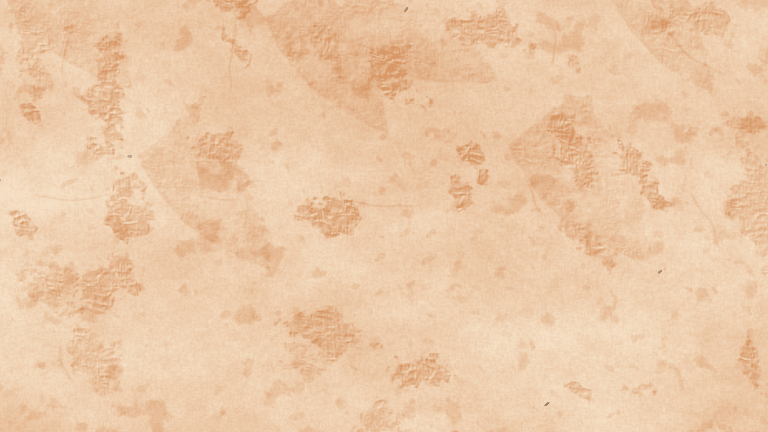
Write a Shadertoy shader that draws this texture.

```glsl
const vec3 PAPER_LIGHT = vec3(0.950, 0.848, 0.735);
const vec3 STAIN_DEEP = vec3(0.885, 0.690, 0.528);
const vec3 DIRT = vec3(0.46, 0.34, 0.27);

const float BASE_TONE = 0.235;
const float MOTTLE = 0.85;
const float BLOTCH = 0.36;
const float GRAIN = 0.29;
const float PATCH_CELL = 0.20;
const float PATCH_CHANCE = 0.66;
const float PATCH_TONE = 0.62;
const float SHARD_COUNT = 6.0;
const float SHARD_TONE = 0.42;
const float RELIEF = 1.55;
const float CREASE_CELL = 0.36;
const float CREASE_TONE = 0.32;
const float FLECK_TONE = 0.36;
const float SLANT = -0.75;

float hash1(vec2 p) {
    vec3 q = fract(vec3(p.xyx) * 0.1031);
    q += dot(q, q.yzx + 33.33);
    return fract((q.x + q.y) * q.z);
}

vec2 hash2(vec2 p) {
    vec3 q = fract(vec3(p.xyx) * vec3(0.1031, 0.1030, 0.0973));
    q += dot(q, q.yzx + 33.33);
    return fract((q.xx + q.yz) * q.zy);
}

float noise(vec2 p) {
    vec2 i = floor(p), f = fract(p);
    f = f * f * (3.0 - 2.0 * f);
    return mix(mix(hash1(i), hash1(i + vec2(1, 0)), f.x),
               mix(hash1(i + vec2(0, 1)), hash1(i + vec2(1, 1)), f.x), f.y);
}

float fbm(vec2 p) {
    float sum = 0.0, amp = 0.5;
    for (int i = 0; i < 5; i++) {
        sum += amp * noise(p);
        p = mat2(1.6, 1.2, -1.2, 1.6) * p + 17.3;
        amp *= 0.5;
    }
    return sum / 0.97;
}

vec2 toFrame(vec2 d, float angle) {
    vec2 axis = vec2(cos(angle), sin(angle));
    return vec2(dot(d, axis), dot(d, vec2(-axis.y, axis.x)));
}

// Folded ridges of crumpled paper
float crumple(vec2 p) {
    p += 0.014 * vec2(noise(p * 34.0), noise(p * 34.0 + 9.0));
    return 0.6 * abs(2.0 * noise(p * vec2(48.0, 70.0)) - 1.0)
         + 0.4 * abs(2.0 * noise(p * 125.0 + 5.0) - 1.0);
}

// Ragged, slanted stains scattered one per cell
float patches(vec2 p, float warp) {
    float cover = 0.0;
    vec2 cell = floor(p / PATCH_CELL);
    for (int y = -1; y <= 1; y++)
    for (int x = -1; x <= 1; x++) {
        vec2 id = cell + vec2(x, y) + 40.0;
        vec2 shape = hash2(id + 7.0), look = hash2(id + 23.0);
        vec2 center = (id - 40.0 + mix(vec2(0.15), vec2(0.85), hash2(id))) * PATCH_CELL;
        float size = 0.025 + 0.07 * shape.x;
        vec2 q = toFrame(p - center, SLANT + 1.6 * (look.x - 0.5));
        float d = length(q / (size * vec2(1.0, 0.32 + 0.45 * shape.y))) - 1.0 + warp;
        float on = step(hash1(id + 61.0), PATCH_CHANCE) * mix(0.55, 1.1, look.y);
        cover = max(cover, on * smoothstep(0.10, -0.25, d));
    }
    return cover;
}

// Large tapered sheets: x is the faded fill, y the crisp edge
vec2 shards(vec2 p, float warp) {
    vec2 result = vec2(0.0);
    for (float i = 0.0; i < SHARD_COUNT; i++) {
        vec2 h = hash2(vec2(i + 3.0, 11.0)), k = hash2(vec2(i + 5.0, 29.0));
        float row = mod(i, 3.0) == 1.0 ? 0.48 : 0.87;
        vec2 center = vec2((i + 0.2 + 0.6 * h.x) * 1.78 / SHARD_COUNT, row + 0.14 * (h.y - 0.5));
        vec2 q = toFrame(p - center, SLANT + 0.6 * (k.x - 0.5));
        float width = 0.055 + 0.045 * k.y;
        float side = abs(q.y) + 0.25 * q.x + 1.2 * q.x * q.x - width;
        float rough = q.y > 0.0 ? 0.004 + 0.3 * q.y : 0.004;
        float d = max(side, abs(q.x) - 0.22) + rough * warp;
        float worn = smoothstep(0.8, -0.5, warp + 5.0 * q.y);
        result.x = max(result.x, smoothstep(0.004, -0.005, d) * mix(0.3, 1.0, worn));
        result.y = max(result.y, smoothstep(0.005, 0.0, abs(d)) * step(q.y, 0.0));
    }
    return result;
}

// Thin bent creases
float creases(vec2 p, float px) {
    vec2 id = floor(p / CREASE_CELL);
    vec2 h = hash2(id + 83.0), k = hash2(id + 97.0);
    vec2 q = toFrame(p - (id + 0.4 + 0.2 * h) * CREASE_CELL, 3.14 * k.x);
    float halfLength = 0.04 + 0.07 * k.y;
    float bend = (h.x - 0.5) * 5.0 * q.x * q.x + 0.012 * (noise(p * 25.0) - 0.5);
    float line = smoothstep(0.0025 + px, 0.0005, abs(q.y - bend));
    return line * smoothstep(halfLength, halfLength * 0.6, abs(q.x)) * step(h.y, 0.75);
}

// Small uneven marks, one per cell
float flecks(vec2 p, float cellSize, float radius, float chance, float px) {
    vec2 id = floor(p / cellSize);
    vec2 h = hash2(id + 131.0);
    vec2 d = toFrame(p - (id + 0.3 + 0.4 * h) * cellSize, 3.0 * h.y - 2.0);
    float r = radius * (0.3 + 0.7 * h.y) * (0.2 + 1.6 * noise(p * 90.0));
    return smoothstep(r + px, r - px, length(d * vec2(0.7, 1.0 + h.x)))
         * step(hash1(id + 151.0), chance) * (0.4 + 0.6 * h.x);
}

void mainImage(out vec4 fragColor, in vec2 fragCoord) {
    float px = 1.0 / iResolution.y;
    vec2 p = fragCoord * px;
    float warp = 3.0 * (fbm(p * 17.0 + 3.0) - 0.5) + 0.7 * (noise(p * 85.0) - 0.5);

    // Paper tone, cloudy and slightly warmer towards the top
    float tone = BASE_TONE + MOTTLE * (fbm(p * vec2(3.5, 5.5) + 8.0) - 0.5);
    tone += BLOTCH * (fbm(p * vec2(22.0, 30.0) + 12.0) - 0.5);
    tone += 0.12 * smoothstep(0.6, 1.0, p.y);
    tone += 0.45 * smoothstep(0.63, 0.76, fbm(p * 19.0 + 31.0));

    // Stains and their embossed relief
    float patchCover = patches(p, warp);
    vec2 shard = shards(p, warp);
    float stain = max(patchCover, 0.4 * shard.x);
    float relief = crumple(p) - crumple(p + vec2(-0.003, 0.004));
    tone += max(PATCH_TONE * patchCover, SHARD_TONE * shard.x) + 0.12 * patchCover * shard.x;
    tone += RELIEF * relief * stain + 0.2 * shard.y * noise(p * 35.0);

    // Creases, flecks and woven grain
    tone += CREASE_TONE * creases(p, px);
    tone += FLECK_TONE * flecks(p, 0.06, 0.012, 0.4, px);
    float weave = noise(p * vec2(80.0, 280.0)) + noise(p * vec2(280.0, 80.0)) - 1.0;
    tone += GRAIN * (0.5 * weave + noise(p * 260.0 + 50.0) - 0.5);

    vec3 color = mix(PAPER_LIGHT, STAIN_DEEP, clamp(tone, -0.15, 1.6));
    color = mix(color, DIRT, 0.7 * flecks(p + 0.13, 0.30, 0.004, 0.35, 0.5 * px));
    fragColor = vec4(color, 1.0);
}
```
